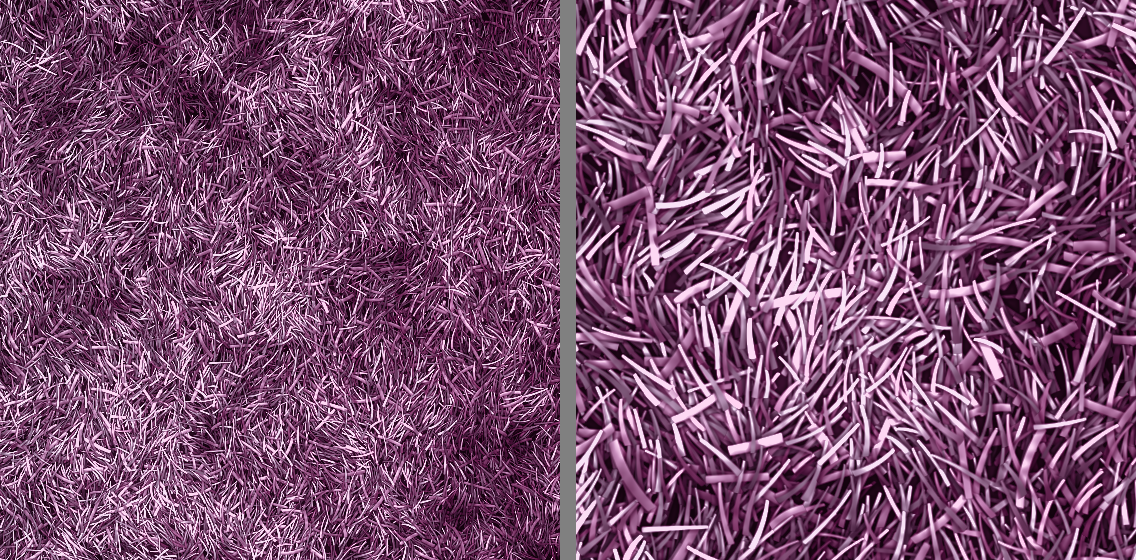
Left, the full canvas; right, a detail of the centre.
This texture is drawn by a three.js fragment shader. Its source:

```glsl
// Purple shag carpet: many layers of short curved fibres, painted from the dark
// pile floor up to the bright tips. Each layer is a jittered grid with one fibre
// per cell; fine fibres follow a combed flow, thick ones lie loose between them.
varying vec2 vUv;

vec4 hash4(vec2 p) {
  vec4 q = fract(p.xyxy * vec4(0.1031, 0.1030, 0.0973, 0.1099));
  q += dot(q, q.wzxy + 33.33);
  return fract((q.xxyz + q.yzzw) * q.zywx);
}

float noise(vec2 p) {
  vec2 i = floor(p), f = fract(p);
  f = f * f * (3.0 - 2.0 * f);
  float low = mix(hash4(i).x, hash4(i + vec2(1.0, 0.0)).x, f.x);
  float high = mix(hash4(i + vec2(0.0, 1.0)).x, hash4(i + vec2(1.0, 1.0)).x, f.x);
  return mix(low, high, f.y);
}

// Tone 0..1 to colour, with stops spaced by the share of each shade
vec3 pileColor(float tone) {
  vec3 c = mix(vec3(0.07, 0.01, 0.05), vec3(0.25, 0.08, 0.21), smoothstep(0.0, 0.24, tone));
  c = mix(c, vec3(0.44, 0.24, 0.39), clamp((tone - 0.24) / 0.22, 0.0, 1.0));
  c = mix(c, vec3(0.60, 0.42, 0.57), clamp((tone - 0.46) / 0.20, 0.0, 1.0));
  c = mix(c, vec3(0.78, 0.60, 0.76), clamp((tone - 0.66) / 0.17, 0.0, 1.0));
  return mix(c, vec3(0.98, 0.87, 0.96), clamp((tone - 0.83) / 0.14, 0.0, 1.0));
}

// Paints one grid layer of fibres over pile = (tone, magenta tint)
vec2 paintLayer(vec2 pile, vec2 uv, float layer, float depth, bool thick) {
  float cells = thick ? 33.0 : 42.0;
  vec2 shift = hash4(vec2(layer * 7.0 + 3.0, 19.0)).xy;
  vec2 home = floor(uv * cells + shift);

  for (int j = -1; j <= 1; j++) {
    for (int i = -1; i <= 1; i++) {
      vec2 cell = home + vec2(float(i), float(j));
      vec2 seed = cell + layer * vec2(37.0, 71.0) + 100.0;
      vec4 place = hash4(seed);
      vec4 look = hash4(seed + vec2(413.0, 257.0));
      if (thick && look.x > 0.42) continue;
      vec2 root = (cell + place.xy - shift) / cells;

      // Direction: tufts lean around the vertical, loose fibres lie flatter
      float lean = (noise(root * 17.0 + 40.0) - 0.5) * 2.6;
      float stray = (place.z - 0.5) * (look.x > 0.8 ? 3.0 : 0.9);
      float angle = thick ? (place.z - 0.5) * 2.8 - 0.1 : 1.57 + lean + stray;
      vec2 dir = vec2(cos(angle), sin(angle));
      vec2 d = uv - root;
      float halfLength = mix(0.4, 0.95, place.w) / cells;
      float along = dot(d, dir) / halfLength;
      float across = dot(d, vec2(-dir.y, dir.x));
      across += (look.y - 0.5) * halfLength * 0.36 * (along * along - 0.4);

      // Rounded body, tapering to the tip on fine fibres
      float radius = thick ? mix(0.0019, 0.0031, look.z)
                           : mix(0.0007, 0.0016, look.z) * (1.0 - 0.4 * along);
      float beyond = max(abs(along) - 0.9, 0.0) * halfLength;
      float dist = length(vec2(across, beyond)) - radius;
      float ends = 1.0 - smoothstep(0.92, 1.0, abs(along));
      float body = (1.0 - smoothstep(-0.0008, 0.0008, dist)) * ends;
      float shadow = (1.0 - smoothstep(0.0, 0.0034, dist)) * ends;

      // Lit tips, dark roots, and a light upper side on the thick fibres
      float tone = 0.17 + 0.38 * depth + 0.85 * look.w * look.w + 0.1 * look.w;
      tone *= 0.86 + 0.22 * along;
      if (thick) tone = 0.34 + 0.24 * depth + 0.22 * look.w + across * dir.x * 60.0;
      float tint = thick ? 0.6 : look.y * look.y * 1.7 - 0.45;
      pile.x *= 1.0 - 0.40 * shadow;
      pile = mix(pile, vec2(tone, tint), body);
    }
  }
  return pile;
}

void main() {
  vec2 pile = vec2(0.08, 0.4);
  for (int k = 0; k < 16; k++) {
    float layer = float(k);
    bool thick = mod(layer, 4.0) == 2.0;
    pile = paintLayer(pile, vUv, layer, layer / 15.0, thick);
  }

  // Worn pale patches, deep shaded tufts and a darker, redder right side
  float patches = noise(vUv * 4.5 + 9.0) * 0.45 + noise(vUv * 11.0 + 23.0) * 0.5
                + noise(vUv * 24.0 + 61.0) * 0.5 - 0.725;
  float side = vUv.x - 0.5;
  float grain = noise(vUv * 210.0 + 5.0) - 0.5;
  float tone = pile.x * (1.17 + 0.95 * patches - 0.14 * side + 0.35 * grain);
  tone = clamp(tone + 0.12 * patches, 0.0, 1.0);
  float tint = (pile.y + 0.5 * side) * tone * (1.3 - tone) * 2.2;

  vec3 color = pileColor(tone) + tint * vec3(0.035, -0.065, -0.015);
  gl_FragColor = vec4(clamp(color, 0.0, 1.0), 1.0);
}
```
